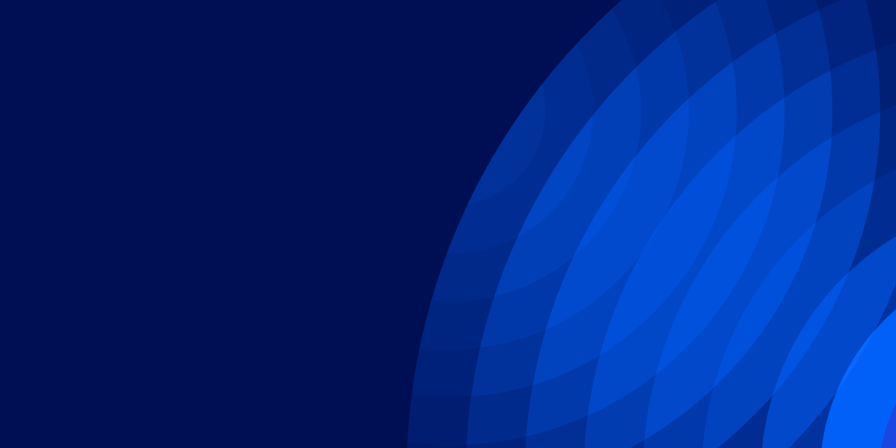
Reproduce this background procedurally as a WebGL 1 fragment shader.

```glsl
precision highp float;
uniform vec2 u_resolution;

#define ARC_CENTER vec2(2.323, -0.0625)
#define ARC_RADIUS 1.414
#define ARC_STEP 0.1318
#define RIPPLE_CENTER vec2(1.005, 0.7526)
#define RIPPLE_STEP 0.1068
#define RIPPLE_COUNT 10.5
#define RIPPLE_GAIN 0.54
#define NAVY vec3(0.0, 0.058, 0.325)
#define AZURE vec3(0.005, 0.345, 0.92)
#define CORE_BLUE vec3(0.0, 0.375, 0.97)
#define CORE_VIOLET vec3(0.1, 0.28, 0.88)

// Floor with a smooth rise of the given width before each step
float softFloor(float x, float width) {
  return floor(x) + smoothstep(1.0 - width, 1.0, fract(x));
}

// Compresses values above one
float softLimit(float x) {
  return x / pow(1.0 + x * x * x * x, 0.25);
}

void main() {
  vec2 p = gl_FragCoord.xy / u_resolution.y;
  float pixel = 1.4 / u_resolution.y;

  // Large arcs, counted inward from the outer edge
  float arcDepth = (ARC_RADIUS - distance(p, ARC_CENTER)) / ARC_STEP;
  float arcWidth = pixel / ARC_STEP;
  float inside = smoothstep(-arcWidth, 0.0, arcDepth);
  float arc = softFloor(max(arcDepth, 0.0), arcWidth);

  // Ripples, counted outward from their center
  float rippleDepth = distance(p, RIPPLE_CENTER) / RIPPLE_STEP;
  float ripple = softFloor(rippleDepth, pixel / RIPPLE_STEP);

  // Overlap light: arcs brighten inward, ripples fade outward
  float fade = pow(max(1.0 - ripple / RIPPLE_COUNT, 0.0), 1.2);
  float light = RIPPLE_GAIN * fade * (1.0 + 0.8 * arc + 0.12 * arc * arc);
  light += 0.36 * clamp(arc - 5.0, 0.0, 1.0);
  vec3 color = mix(NAVY, AZURE, softLimit(light) * inside);

  // Bright discs in the corner
  vec3 core = CORE_BLUE + vec3(0.03, 0.04, 0.02) * clamp(10.0 - ripple, 0.0, 1.0);
  color = mix(color, core, clamp(arc - 6.0, 0.0, 1.0));
  color = mix(color, CORE_VIOLET, clamp(arc - 7.0, 0.0, 1.0));

  gl_FragColor = vec4(color, 1.0);
}
```
